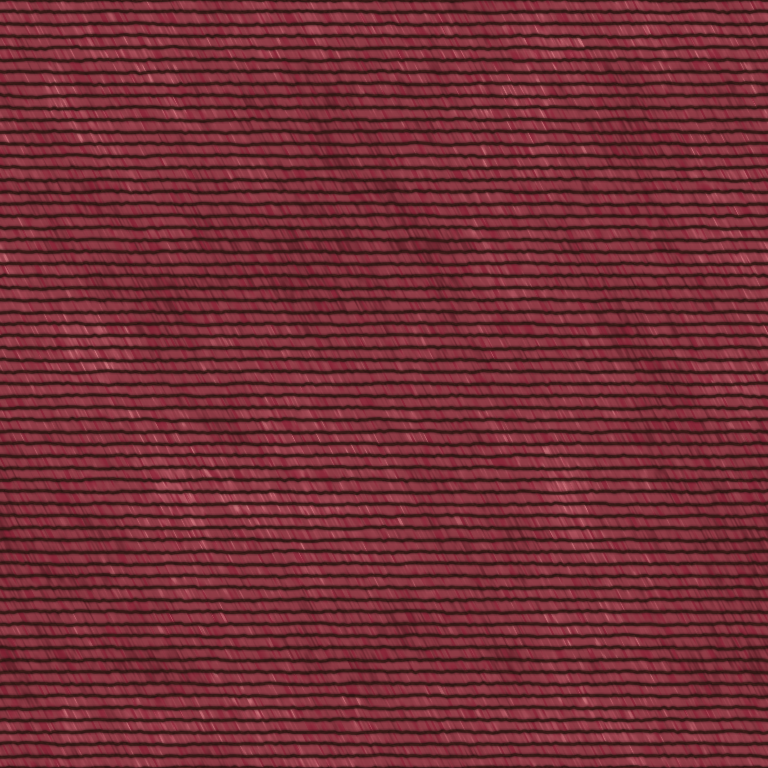
A three.js fragment shader for this texture:

```glsl
varying vec2 vUv;

const float ROWS = 64.0;          // cords from bottom to top
const float SLANT = 0.5;          // sideways lean of the fibres per unit of height
const float SEAM_CORE = 0.055;    // half width of the dark seam, in rows
const float SEAM_EDGE = 0.20;     // where the seam has faded out, in rows
const float WOBBLE = 0.16;        // slow drift of the seams, in rows
const float FRAY = 0.12;          // fine unevenness of the seams, in rows
const float PATCH_GAIN = 0.55;
const float FIBRE_GAIN = 0.62;
const float ROW_GAIN = 0.12;

const vec3 SEAM = vec3(0.215, 0.100, 0.085);
const vec3 DEEP = vec3(0.385, 0.130, 0.165);
const vec3 CLOTH = vec3(0.535, 0.220, 0.260);
const vec3 PALE = vec3(0.670, 0.320, 0.365);
const vec3 CRIMSON = vec3(0.500, 0.110, 0.190);
const vec3 GLINT = vec3(0.800, 0.480, 0.500);

float hash(vec2 p) {
  vec3 q = fract(p.xyx * 0.1031);
  q += dot(q, q.yzx + 33.33);
  return fract((q.x + q.y) * q.z);
}

// Wraps a cell; each vertical turn also undoes the sideways shift of the slant
float cellValue(vec2 cell, vec2 count, float slant, float seed) {
  float turn = floor(cell.y / count.y);
  cell.x -= turn * slant * count.x;
  cell.y -= turn * count.y;
  cell.x = mod(cell.x, count.x);
  return hash(cell + seed);
}

// Tiling value noise; count.x must be even when slanted
float noise(vec2 uv, vec2 count, float slant, float seed) {
  vec2 p = vec2(uv.x + slant * uv.y, uv.y) * count;
  vec2 cell = floor(p);
  vec2 f = fract(p);
  f = f * f * (3.0 - 2.0 * f);
  float low = mix(cellValue(cell, count, slant, seed),
                  cellValue(cell + vec2(1.0, 0.0), count, slant, seed), f.x);
  float high = mix(cellValue(cell + vec2(0.0, 1.0), count, slant, seed),
                   cellValue(cell + vec2(1.0, 1.0), count, slant, seed), f.x);
  return mix(low, high, f.y);
}

void main() {
  // Cords with gently uneven seams
  float drift = noise(vUv, vec2(22.0, ROWS), 0.0, 3.0) - 0.5;
  float fray = noise(vUv, vec2(170.0, ROWS), 0.0, 11.0) - 0.5;
  float y = vUv.y * ROWS + WOBBLE * drift + FRAY * fray;
  float row = mod(floor(y), ROWS);
  float across = fract(y);
  float seamDist = min(across, 1.0 - across);

  // Slanted fibres, shifted from row to row
  float rowShift = hash(vec2(row, 7.0));
  vec2 strand = vec2(vUv.x + rowShift, vUv.y);
  float coarse = noise(strand, vec2(220.0, 44.0), SLANT, 19.0);
  float fine = noise(strand, vec2(400.0, 56.0), SLANT, 37.0);
  float fibre = 0.5 * (coarse + fine) - 0.5;

  // Broad worn patches that follow the lean
  float broad = noise(vUv, vec2(10.0, 6.0), SLANT, 53.0);
  float streaks = noise(vUv, vec2(36.0, 16.0), SLANT, 71.0);
  float worn = 0.5 * (broad + streaks) - 0.5;

  // Fibre colours
  float tone = FIBRE_GAIN * fibre + PATCH_GAIN * worn;
  tone += ROW_GAIN * (hash(vec2(row, 29.0)) - 0.5);
  vec3 color = mix(CLOTH, DEEP, smoothstep(0.0, 0.45, -tone));
  color = mix(color, PALE, smoothstep(0.0, 0.45, tone));
  float dye = noise(strand, vec2(260.0, 40.0), SLANT, 97.0);
  color = mix(color, CRIMSON, 0.65 * smoothstep(0.55, 0.95, dye));
  float glint = smoothstep(0.72, 0.95, fine) * smoothstep(0.45, 0.8, coarse);
  color = mix(color, GLINT, 0.6 * glint * smoothstep(-0.15, 0.25, worn));

  // Rounded cord shading and dark seams
  color *= mix(0.76, 1.05, smoothstep(0.08, 0.36, seamDist));
  color *= mix(0.97, 1.03, across);
  float seam = 1.0 - smoothstep(SEAM_CORE, SEAM_EDGE, seamDist);
  color = mix(color, SEAM * (1.0 + 0.5 * fibre), seam);

  gl_FragColor = vec4(color, 1.0);
}
```
